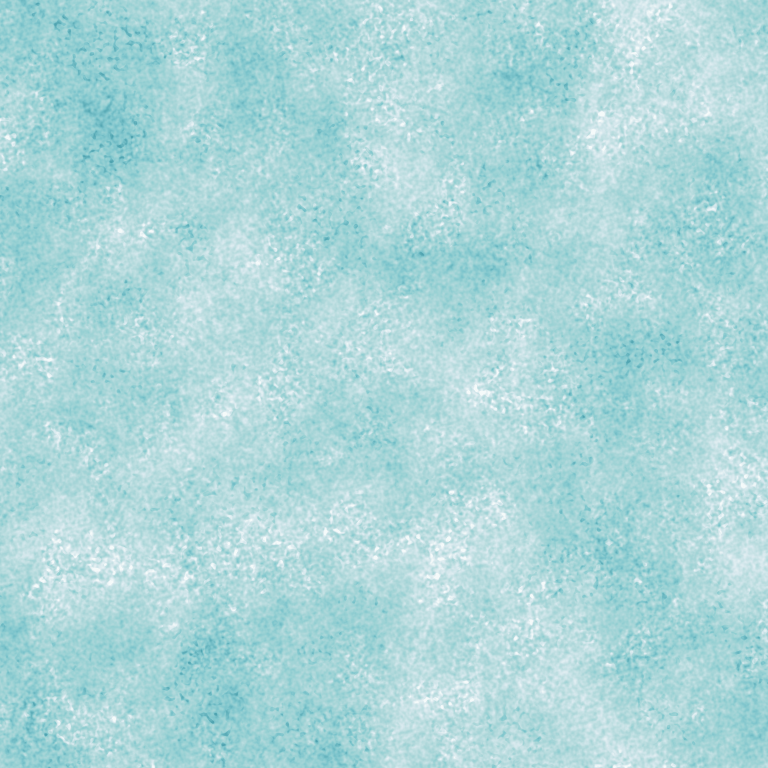
Reproduce this texture procedurally as a WebGL 1 fragment shader.

```glsl
precision highp float;
// Weathered aqua plaster: ragged clouds of turquoise and pale blue, overlaid with
// crisp grain, clustered light and dark flecks and a few short scratches.
// All layers are gradient noise summed into one tone, then mapped to a colour ramp.
uniform vec2 u_resolution;

const vec3 DEEP_TEAL = vec3(0.31, 0.64, 0.69);
const vec3 TEAL      = vec3(0.49, 0.77, 0.80);
const vec3 AQUA      = vec3(0.60, 0.82, 0.83);
const vec3 MIST      = vec3(0.67, 0.84, 0.85);
const vec3 PALE      = vec3(0.74, 0.87, 0.88);
const vec3 ICE       = vec3(0.84, 0.91, 0.93);
const vec3 CHALK     = vec3(0.96, 0.98, 0.98);

vec2 rotate(vec2 p, float angle) {
  float c = cos(angle), s = sin(angle);
  return vec2(c * p.x - s * p.y, s * p.x + c * p.y);
}

// Unit gradient with a random direction for a lattice cell.
vec2 cellGradient(vec2 cell) {
  vec3 h = fract(cell.xyx * vec3(0.1031, 0.1030, 0.0973));
  h += dot(h, h.yzx + 33.33);
  float angle = 6.2832 * fract((h.x + h.y) * h.z);
  return vec2(cos(angle), sin(angle));
}

// Gradient noise, roughly -0.7 to 0.7.
float gradientNoise(vec2 p) {
  vec2 cell = floor(p), f = fract(p);
  vec2 u = f * f * f * (f * (f * 6.0 - 15.0) + 10.0);
  float a = dot(cellGradient(cell), f);
  float b = dot(cellGradient(cell + vec2(1.0, 0.0)), f - vec2(1.0, 0.0));
  float c = dot(cellGradient(cell + vec2(0.0, 1.0)), f - vec2(0.0, 1.0));
  float d = dot(cellGradient(cell + vec2(1.0, 1.0)), f - vec2(1.0, 1.0));
  return mix(mix(a, b, u.x), mix(c, d, u.x), u.y);
}

// Five rotated octaves; gain sets the roughness.
float fbm(vec2 p, float gain) {
  float sum = 0.0, amplitude = 1.0;
  for (int i = 0; i < 5; i++) {
    sum += amplitude * gradientNoise(p);
    p = rotate(p, 0.9) * 2.03 + 17.3;
    amplitude *= gain;
  }
  return sum;
}

// Small ragged specks, kept where the patch mask is high.
float flecks(vec2 p, float scale, float patchMask) {
  float speck = gradientNoise(p * scale) + 0.6 * gradientNoise(rotate(p, 1.1) * scale * 0.6 + 9.0);
  return smoothstep(0.12, 0.5, speck) * patchMask;
}

// Thin strokes along one direction, confined to sparse patches.
float scratches(vec2 p, float angle, float seed) {
  vec2 q = rotate(p, angle);
  float stroke = gradientNoise(q * vec2(48.0, 150.0) + seed);
  float sparse = smoothstep(0.25, 0.5, gradientNoise(p * 10.0 + seed));
  return stroke * sparse;
}

// Piecewise ramp; tone is centred on zero with a spread of about one.
vec3 toneColor(float tone) {
  vec3 color = mix(DEEP_TEAL, TEAL, clamp((tone + 4.6) / 2.2, 0.0, 1.0));
  color = mix(color, AQUA, clamp((tone + 2.4) / 1.35, 0.0, 1.0));
  color = mix(color, MIST, clamp((tone + 1.05) / 0.95, 0.0, 1.0));
  color = mix(color, PALE, clamp((tone + 0.1) / 0.95, 0.0, 1.0));
  color = mix(color, ICE, clamp((tone - 0.85) / 1.3, 0.0, 1.0));
  return mix(color, CHALK, clamp((tone - 2.15) / 1.8, 0.0, 1.0));
}

void main() {
  vec2 p = gl_FragCoord.xy / min(u_resolution.x, u_resolution.y);

  // Warped clouds carry the broad shading, mottling breaks up their edges.
  vec2 warp = vec2(gradientNoise(p * 9.0 + 3.7), gradientNoise(p * 9.0 + 41.2));
  vec2 q = p + 0.025 * warp;
  float clouds = fbm(q * 3.7 + 5.3, 0.64);
  float mottling = fbm(p * 24.0 + 83.0, 0.8);

  // Grain is stronger in some patches than in others.
  float roughness = fbm(q * 9.0 + 61.0, 0.72);
  float grainAmount = 0.8 + 0.6 * smoothstep(-0.2, 0.5, roughness);
  float grain = 0.8 * gradientNoise(p * 86.0 + 13.0)
              + gradientNoise(rotate(p, 0.6) * 142.0 + 29.0)
              + 1.1 * gradientNoise(rotate(p, 1.3) * 215.0 + 71.0);

  // Light flecks gather on pale clouds, dark ones on deep clouds.
  float lightPatch = smoothstep(-0.1, 0.6, roughness + 0.35 * clouds);
  float darkPatch = smoothstep(-0.05, 0.65, fbm(q * 10.0 + 97.0, 0.72) - 0.35 * clouds);
  float lightFlecks = flecks(p + 2.0, 138.0, lightPatch);
  float darkFlecks = flecks(p + 5.0, 150.0, 0.15 + 0.85 * darkPatch);
  float strokes = scratches(q, -0.85, 23.0) + scratches(q, 1.05, 57.0);

  float tone = 2.7 * clouds + 0.6 * mottling + 1.6 * grainAmount * grain
             + 1.8 * strokes + 2.5 * lightFlecks - 2.2 * darkFlecks - 0.02;
  gl_FragColor = vec4(toneColor(tone), 1.0);
}
```
